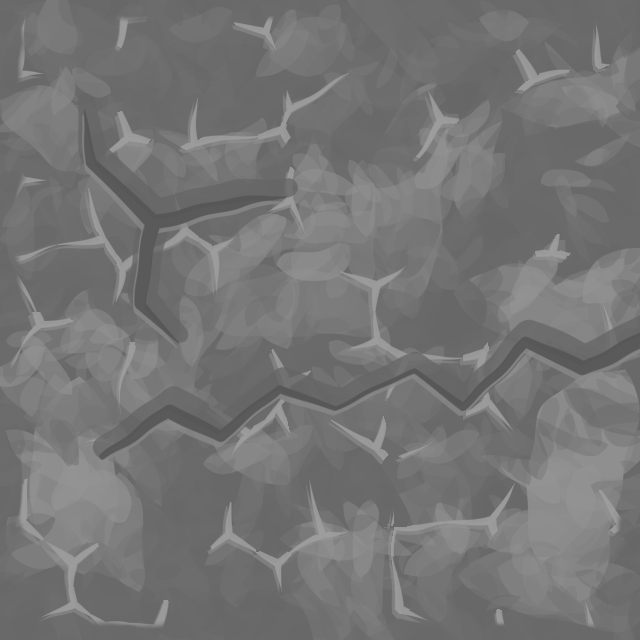
Reproduce this texture procedurally as a three.js fragment shader.

```glsl
// Hand-painted grey rock: layered brush patches, bright chipped ridges and dark cracks.
varying vec2 vUv;

const float BASE_TONE = 0.412;
const float LIT_TONE = 0.580;
const float RIDGE_TONE = 0.625;
const float LIP_TONE = 0.540;
const float SHADE_TONE = 0.395;
const float CRACK_TONE = 0.335;
const float FACETS = 6.5;         // rock facets across the canvas
const float RIDGE_WIDTH = 0.042;  // in facet units
const float RIDGE_SHARE = 0.55;   // share of corners with a ridge
const float EDGE = 0.0013;        // edge softness
const vec2 LIGHT_DIR = vec2(-0.35, 0.9);
const vec2 FORK = vec2(0.237, 0.655);

struct Facet { vec2 a, b, c, idA, idB, idC; };  // three nearest sites, as offsets

float hash(vec2 p) {
  vec3 q = fract(p.xyx * 0.1031 + 0.37);
  q += dot(q, q.yzx + 33.33);
  return fract((q.x + q.y) * q.z);
}

vec2 hash2(vec2 p) { return vec2(hash(p), hash(p + 41.7)); }

float fill(float d) { return 1.0 - smoothstep(-EDGE, EDGE, d); }

vec2 wobble(vec2 p) {
  return 0.008 * sin(p.yx * 19.0 + vec2(0.0, 2.0)) + 0.003 * sin(p.yx * 53.0 + p * 31.0);
}

Facet findFacet(vec2 p) {
  Facet f;
  f.a = f.b = f.c = vec2(9.0);
  f.idA = f.idB = f.idC = vec2(0.0);
  for (float j = -1.0; j <= 1.0; j++)
    for (float i = -1.0; i <= 1.0; i++) {
      vec2 id = floor(p) + vec2(i, j);
      vec2 s = id + 0.1 + 0.8 * hash2(id) - p;
      float d = dot(s, s);
      if (d < dot(f.a, f.a)) {
        f.c = f.b; f.idC = f.idB; f.b = f.a; f.idB = f.idA; f.a = s; f.idA = id;
      } else if (d < dot(f.b, f.b)) {
        f.c = f.b; f.idC = f.idB; f.b = s; f.idB = id;
      } else if (d < dot(f.c, f.c)) {
        f.c = s; f.idC = id;
      }
    }
  return f;
}

// Flat margin around the canvas
float inside(vec2 p) {
  vec2 m = min(p, 1.0 - p);
  return smoothstep(0.022, 0.036, min(m.x, m.y) + 0.8 * wobble(p * 1.7).x);
}

// Tone of the lit facets, read once per brush stroke
float facetTone(vec2 p) {
  Facet f = findFacet(p * FACETS);
  float lit = 0.18 + 0.6 * hash(f.idA + 7.0) - 0.75 * dot(f.a, LIGHT_DIR);
  return mix(BASE_TONE, LIT_TONE, smoothstep(0.3, 0.95, lit) * inside(p));
}

// One layer of bent, tapered brush strokes
float paintStrokes(float tone, vec2 p, float scale, float opacity) {
  vec2 q = p * scale;
  for (float j = -1.0; j <= 1.0; j++)
    for (float i = -1.0; i <= 1.0; i++) {
      vec2 id = floor(q) + vec2(i, j);
      vec2 seed = id + scale * 3.0;
      vec2 center = id + 0.2 + 0.6 * hash2(seed);
      vec2 r = hash2(seed + 11.0);
      float angle = 6.2832 * hash(seed + 23.0);
      vec2 axis = vec2(cos(angle), sin(angle));
      vec2 s = q - center;
      s = vec2(dot(s, axis), dot(s, vec2(-axis.y, axis.x)));
      float along = abs(s.x) / mix(0.55, 0.95, r.x);
      float width = mix(0.14, 0.40, r.y) * (1.0 - pow(along, mix(1.5, 5.0, r.x)));
      float cover = fill((abs(s.y + (r.y - 0.5) * s.x * s.x) - width) / scale);
      if (cover > 0.0) {
        float paint = facetTone(center / scale) + 0.03 * (r.x - 0.5);
        tone = mix(tone, paint, cover * opacity * mix(0.5, 1.0, r.y));
      }
    }
  return tone;
}

// Tapered arms running out from the corners where three facets meet
float ridges(vec2 p) {
  Facet f = findFacet(p * FACETS);
  vec2 u = f.b - f.a;
  vec2 v = f.c - f.a;
  float uu = dot(u, u);
  float vv = dot(v, v);
  float area = 2.0 * (u.x * v.y - u.y * v.x);
  area = abs(area) < 0.001 ? 0.001 : area;
  vec2 corner = f.a + vec2(v.y * uu - u.y * vv, u.x * vv - v.x * uu) / area;
  float reach = mix(0.2, 0.8, hash(f.idA + f.idB + 5.0));
  float border = (dot(f.b, f.b) - dot(f.a, f.a)) / (2.0 * sqrt(uu));
  float d = border - RIDGE_WIDTH * (1.0 - length(corner) / reach);
  return fill(d / FACETS) * step(hash(f.idA + f.idB + f.idC + 17.0), RIDGE_SHARE);
}

float taper(vec2 p, vec2 a, vec2 b, float widthA, float widthB) {
  float h = clamp(dot(p - a, b - a) / dot(b - a, b - a), 0.0, 1.0);
  return length(p - mix(a, b, h)) - mix(widthA, widthB, h);
}

// Zigzag vertex of the long crack; z is its half width
vec3 crackVertex(float i) {
  float x = 0.16 + 0.094 * i + 0.03 * (hash(vec2(i, 3.0)) - 0.5);
  float side = mod(i, 2.0) * 2.0 - 1.0;
  float y = 0.30 + 0.15 * x + side * 0.028 * (0.5 + hash(vec2(i, 8.0)));
  return vec3(x, y, (0.002 + 0.011 * abs(cos(2.7 * x))) * smoothstep(0.1, 0.25, x));
}

float cracks(vec2 p) {
  float d = 1.0;
  for (float i = 0.0; i < 10.0; i++) {
    vec3 a = crackVertex(i);
    vec3 b = crackVertex(i + 1.0);
    d = min(d, taper(p, a.xy, b.xy, a.z, b.z));
  }
  for (float i = 0.0; i < 3.0; i++) {
    float angle = 0.19 + 2.2 * i;
    float bent = angle - 0.9 * sin(2.2 * i);
    vec2 knee = FORK + 0.13 * vec2(cos(angle), sin(angle));
    vec2 tip = knee + 0.08 * vec2(cos(bent), sin(bent));
    d = min(d, min(taper(p, FORK, knee, 0.012, 0.009), taper(p, knee, tip, 0.009, 0.001)));
  }
  return d;
}

void main() {
  vec2 p = vUv + wobble(vUv);
  float tone = BASE_TONE;
  tone = paintStrokes(tone, p, 5.0, 0.8);
  tone = paintStrokes(tone, p, 9.0, 0.75);
  tone = paintStrokes(tone, p, 15.0, 0.65);
  tone = paintStrokes(tone, p, 24.0, 0.4);

  // Ridges: a broad faint stroke under a crisp one
  float within = inside(vUv);
  tone = mix(tone, LIT_TONE, 0.5 * within * ridges(p + vec2(0.004, 0.006)));
  tone = mix(tone, RIDGE_TONE, 0.85 * within * ridges(p));

  // Cracks: soft shade above, bright lip below, dark core
  vec2 c = vUv + 0.4 * wobble(vUv * 1.3);
  tone = mix(tone, SHADE_TONE, 0.75 * fill(cracks(c - vec2(0.004, 0.014)) - 0.013));
  tone = mix(tone, LIP_TONE, 0.75 * fill(cracks(c + vec2(0.003, 0.008))));
  tone = mix(tone, CRACK_TONE, 0.9 * fill(cracks(c)));

  gl_FragColor = vec4(vec3(tone), 1.0);
}
```
